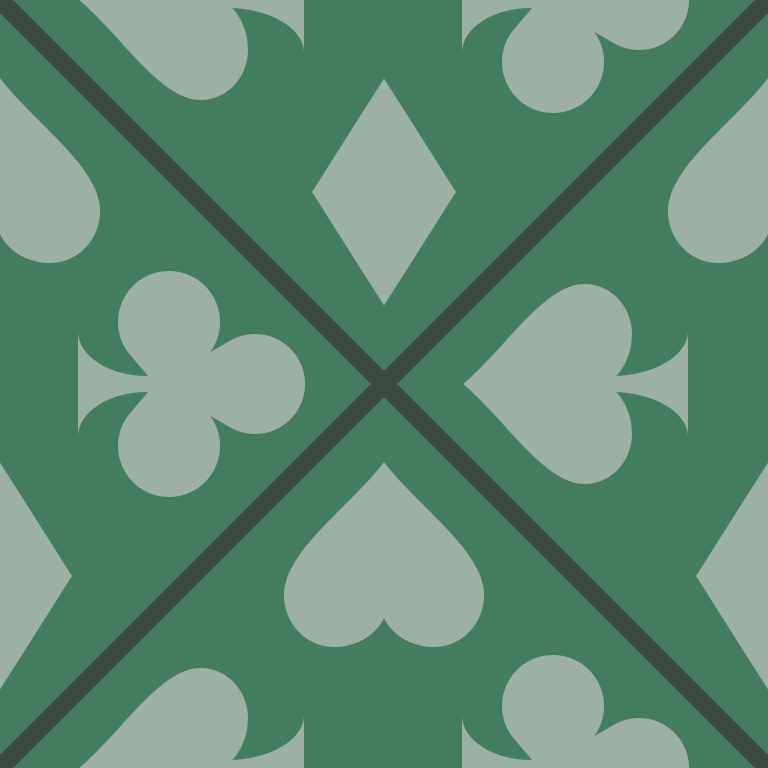
Write a Shadertoy shader that draws this pattern.

```glsl
// Card suits (diamond, heart, club, spade) set between crossing diagonal bands.
// Each suit is a distance function, repeated on a wrapping centred lattice:
// one full repeat per canvas, with a second copy shifted by half a repeat.

#define REPEATS 1.0
#define SUIT_SIZE 0.1302
#define SUIT_OFFSET 0.25
#define BAND_HALF_WIDTH 0.0123
#define SPADE_SQUASH 0.913
#define FELT_COLOR vec3(0.26, 0.49, 0.38)
#define SUIT_COLOR vec3(0.615, 0.69, 0.645)
#define BAND_COLOR vec3(0.225, 0.295, 0.25)

// Signed offset to the nearest whole number.
vec2 wrap(vec2 p) { return fract(p + 0.5) - 0.5; }

float coverage(float d, float pixel) { return clamp(0.5 - d / pixel, 0.0, 1.0); }

// Ellipse distance estimate, accurate near the outline.
float ellipse(vec2 p, vec2 r) {
    float k = length(p / r);
    return k * (k - 1.0) / max(length(p / (r * r)), 1e-4);
}

// Circle drawn out to a point along its tangents.
float teardrop(vec2 p, vec2 apex, vec2 center, float r) {
    vec2 axis = center - apex;
    float len = length(axis);
    axis /= len;
    p -= apex;
    vec2 q = vec2(abs(p.x * axis.y - p.y * axis.x), dot(p, axis));
    float s = r / len, c = sqrt(1.0 - s * s);
    float along = dot(q, vec2(s, c));
    if (along < 0.0) return length(q);
    if (along < c * len) return dot(q, vec2(c, -s));
    return length(q - vec2(0.0, len)) - r;
}

// Flared foot: h runs inward from the base, w is the distance off the axis.
float stem(float h, float w, float len) {
    float d = h < len ? -ellipse(vec2(h - len, w - 0.53), vec2(len, 0.45)) : w - 0.08;
    return max(max(d, w - 0.53), max(-h, h - len - 0.2));
}

float diamond(vec2 p) {
    vec2 r = vec2(0.72, 1.135);
    p = abs(p);
    return (p.x * r.y + p.y * r.x - r.x * r.y) / length(r);
}

// Heart: a runs from the tip to the lobes, w is the distance off the axis.
float heart(float a, float w) {
    const float widest = 1.33;
    if (a < widest) {
        float t = max(a / widest, 0.0);
        float edge = t * (1.0 + t * (1.0 - t));
        float slope = (1.0 + t * (2.0 - 3.0 * t)) / widest;
        return max((w - edge) / sqrt(1.0 + slope * slope), -a);
    }
    return w > 0.5 ? ellipse(vec2(a - widest, w - 0.5), vec2(0.52, 0.5))
                   : ellipse(vec2(a - 1.384, w - 0.5), vec2(0.466, 0.54));
}

// Club pointing right.
float club(vec2 p) {
    p.y = abs(p.y);
    vec2 apex = vec2(-0.37, 0.0);
    float leaves = min(teardrop(p, apex, vec2(0.63, 0.0), 0.5),
                       teardrop(p, apex, vec2(-0.23, 0.62), 0.51));
    return min(leaves, stem(p.x + 1.14, p.y, 0.69));
}

// Spade pointing left.
float spade(vec2 p) {
    p.y = abs(p.y);
    float leaf = heart((p.x + 1.13) / SPADE_SQUASH, p.y) * SPADE_SQUASH;
    return min(leaf, stem(1.12 - p.x, p.y, 0.77));
}

// Nearest suit, over both lattice copies.
float suits(vec2 p) {
    float d = 1e3;
    vec2 across = vec2(SUIT_OFFSET, 0.0), up = across.yx;
    for (int i = 0; i < 2; i++) {
        vec2 q = p + 0.5 * float(i);
        vec2 h = wrap(q + up) / SUIT_SIZE;
        d = min(d, diamond(wrap(q - up) / SUIT_SIZE));
        d = min(d, heart(1.14 - h.y, abs(h.x)));
        d = min(d, club(wrap(q + across) / SUIT_SIZE));
        d = min(d, spade(wrap(q - across) / SUIT_SIZE));
    }
    return d * SUIT_SIZE;
}

float bands(vec2 p) {
    vec2 diagonals = abs(wrap(vec2(p.x - p.y, p.x + p.y)));
    return min(diagonals.x, diagonals.y) * inversesqrt(2.0) - BAND_HALF_WIDTH;
}

void mainImage(out vec4 fragColor, in vec2 fragCoord) {
    vec2 p = (fragCoord / iResolution.xy - 0.5) * REPEATS;
    float pixel = REPEATS / min(iResolution.x, iResolution.y);

    vec3 color = mix(FELT_COLOR, SUIT_COLOR, coverage(suits(p), pixel));
    color = mix(color, BAND_COLOR, coverage(bands(p), pixel));
    fragColor = vec4(color, 1.0);
}
```
